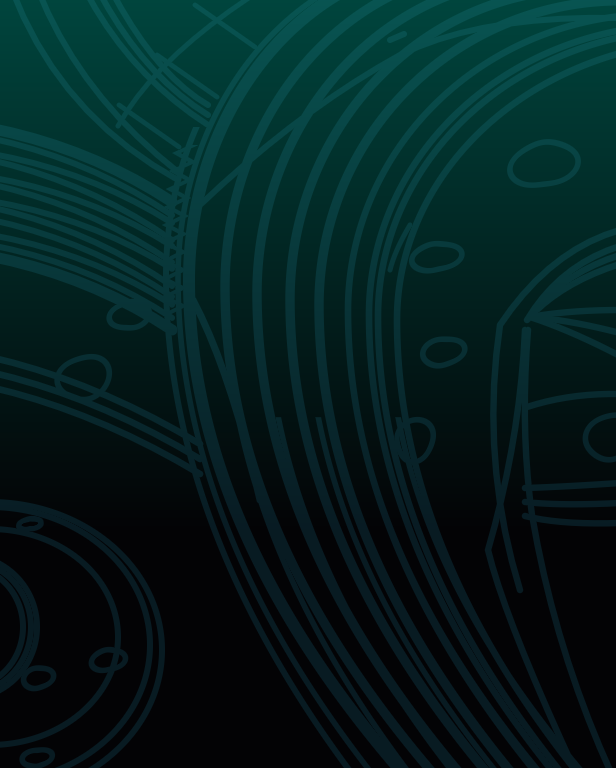
Write a Shadertoy shader that draws this background.

```glsl
// Teal line drawing of sweeping strands, tubes, rings and spots on a dark gradient.

const float HEIGHT = 7.68; // canvas height in drawing units, y runs downward

// Apex x of each sweeping strand
const float APEXES[9] = float[9](1.89, 2.25, 2.57, 2.90, 3.19, 3.48, 3.69, 3.78, 3.97);

// Centre and radii of the rings at the lower left
const vec4 RINGS[6] = vec4[6](
    vec4(-0.10, 6.50, 1.72, 1.48), vec4(-0.10, 6.45, 1.60, 1.38),
    vec4(-0.10, 6.37, 1.28, 1.08), vec4(-0.35, 6.27, 0.72, 0.72),
    vec4(-0.35, 6.27, 0.66, 0.67), vec4(-0.35, 6.27, 0.58, 0.61));

// Centre and radii of the small spots
const vec4 SPOTS[11] = vec4[11](
    vec4(5.44, 1.64, 0.34, 0.21), vec4(4.36, 2.57, 0.25, 0.13),
    vec4(4.43, 3.52, 0.21, 0.13), vec4(4.15, 4.40, 0.18, 0.21),
    vec4(0.84, 3.78, 0.26, 0.21), vec4(1.30, 3.15, 0.20, 0.13),
    vec4(0.30, 5.24, 0.11, 0.05), vec4(1.08, 6.60, 0.17, 0.10),
    vec4(0.38, 6.78, 0.15, 0.10), vec4(0.37, 7.58, 0.15, 0.08),
    vec4(6.10, 4.37, 0.24, 0.22));

float hash(float n) {
    n = fract(n * 0.1031);
    n *= n + 33.33;
    return fract(n * (n + n));
}

float ellipse(vec2 q, vec2 r) {
    float k = length(q / r);
    return abs(k * (k - 1.0) / max(length(q / (r * r)), 1e-4));
}

float segment(vec2 p, vec2 a, vec2 b) {
    vec2 ab = b - a;
    return length(p - a - ab * clamp(dot(p - a, ab) / dot(ab, ab), 0.0, 1.0));
}

// Quadratic curve from a to c, passing the control point b
float curve(vec2 p, vec2 a, vec2 b, vec2 c) {
    float d = 1e3;
    vec2 from = a;
    for (int i = 1; i <= 9; i++) {
        float t = float(i) / 9.0;
        vec2 to = mix(mix(a, b, t), mix(b, c, t), t);
        d = min(d, segment(p, from, to));
        from = to;
    }
    return d;
}

// Elliptic arc above the apex, parabola below it
float strand(vec2 p, float apex, float bend) {
    float t = (apex - 1.88) / 2.09;
    vec2 r = vec2(2.7 + 0.5 * t, 3.2 - 0.4 * t * t);
    vec2 q = p - vec2(apex, 2.8 + 0.4 * t);
    if (q.y > 0.0) return abs(q.x - bend * q.y * q.y) / length(vec2(1.0, 2.0 * bend * q.y));
    return ellipse(vec2(min(q.x - r.x, 0.0), q.y), r);
}

float sweep(vec2 p) {
    float d = 1e3;
    for (int i = 0; i < 9; i++)
        d = min(d, strand(p, APEXES[i], 0.088) - (i == 0 ? 0.06 : i < 5 ? 0.047 : 0.033));
    for (int i = 0; i < 5; i++) // crossing strands in the lower part
        d = min(d, max(strand(p, 2.25 + 0.41 * float(i), 0.078 + 0.004 * float(i)), 4.2 - p.y) - 0.028);
    d = min(d, strand(p, 1.78, 0.079) - 0.028);
    d = min(d, max(strand(p, 1.66, 0.075), 1.3 - p.y) - 0.03);
    d = min(d, curve(p, vec2(1.93, 3.0), vec2(2.3, 3.7), vec2(2.6, 5.0)) - 0.035);
    d = min(d, curve(p, vec2(2.0, 2.05), vec2(3.0, 1.1), vec2(4.0, 0.55)) - 0.03);
    d = min(d, curve(p, vec2(4.0, 0.55), vec2(4.8, 0.15), vec2(6.2, 0.18)) - 0.03);
    d = min(d, segment(p, vec2(3.9, 0.4), vec2(4.04, 0.34)) - 0.03);
    d = min(d, curve(p, vec2(3.9, 2.7), vec2(3.95, 2.5), vec2(4.1, 2.25)) - 0.025);
    // Zigzag stitching beside the outer strand
    float spine = 1.74 + 0.1 * pow(max(2.6 - p.y, 0.0), 2.0);
    float zigzag = abs(p.x - spine - 0.36 * (abs(fract(p.y / 0.18) - 0.5) - 0.25)) * 0.45;
    return min(d, max(zigzag - 0.02, abs(p.y - 2.3) - 0.85));
}

float leftTubes(vec2 p) {
    float d = 1e3;
    for (int i = 0; i < 12; i++) {
        float f = float(i) / 11.0, jitter = 0.07 * (hash(float(i) + 3.0) - 0.5);
        float y = 1.28 + 1.28 * f;
        d = min(d, curve(p, vec2(-0.1, y + jitter), vec2(0.9, y + 0.2), vec2(1.72, y + 0.74 - jitter))
            - (i == 0 || i == 11 ? 0.055 : 0.03));
    }
    for (int i = 0; i < 3; i++) {
        float y = 3.57 + 0.15 * float(i);
        d = min(d, curve(p, vec2(-0.1, y), vec2(0.95, y + 0.24), vec2(2.0, y + 0.87)) - 0.033);
        float x = 0.85 + 0.13 * float(i); // hanging lines and net at the top
        d = min(d, curve(p, vec2(x, -0.1), vec2(x + 0.45, 0.75), vec2(2.08, 1.25 - 0.1 * float(i))) - 0.03);
        vec2 knot = vec2(1.95 - 0.38 * float(i), 0.05 + 0.5 * float(i));
        d = min(d, segment(p, knot, knot + vec2(0.6, 0.42)) - 0.024);
    }
    d = min(d, curve(p, vec2(0.12, -0.1), vec2(0.6, 1.15), vec2(1.78, 1.8)) - 0.03);
    d = min(d, curve(p, vec2(0.38, -0.1), vec2(0.8, 0.95), vec2(1.78, 1.72)) - 0.03);
    return min(d, curve(p, vec2(2.5, -0.03), vec2(1.55, 0.6), vec2(1.18, 1.26)) - 0.025);
}

float rightForm(vec2 p) {
    float d = curve(p, vec2(6.2, 2.3), vec2(5.5, 2.5), vec2(5.0, 3.25));
    d = min(d, curve(p, vec2(5.0, 3.25), vec2(4.8, 4.6), vec2(5.2, 5.9)));
    d = min(d, curve(p, vec2(5.25, 3.3), vec2(5.2, 4.4), vec2(4.88, 5.5)));
    d = min(d, curve(p, vec2(4.88, 5.5), vec2(5.05, 6.2), vec2(5.77, 7.75)));
    d = min(d, curve(p, vec2(5.28, 3.3), vec2(5.2, 4.3), vec2(5.32, 5.15)));
    d = min(d, curve(p, vec2(5.32, 5.15), vec2(5.55, 6.5), vec2(6.12, 7.75)));
    for (int i = 0; i < 3; i++) { // hood arcs, inner fan and lower bands
        float k = float(i);
        d = min(d, curve(p, vec2(6.2, 2.46 + 0.09 * k), vec2(5.6, 2.65 + 0.09 * k), vec2(5.27, 3.2)));
        d = min(d, curve(p, vec2(5.3, 3.17), vec2(5.7, 3.1 + 0.1 * k), vec2(6.2, 3.1 + 0.23 * k)));
        d = min(d, curve(p, vec2(5.25, 4.88 + 0.14 * k), vec2(5.6, 4.87 + 0.19 * k), vec2(6.2, 4.83 + 0.2 * k)));
    }
    return min(d, curve(p, vec2(5.27, 4.07), vec2(5.7, 3.93), vec2(6.2, 3.94))) - 0.032;
}

float roundShapes(vec2 p) {
    float d = 1e3;
    for (int i = 0; i < 6; i++) d = min(d, ellipse(p - RINGS[i].xy, RINGS[i].zw) - 0.03);
    for (int i = 0; i < 11; i++) {
        vec2 q = p - SPOTS[i].xy;
        q.y += 0.12 * q.x;
        float lump = 1.0 + 0.04 * sin(3.0 * atan(q.y, q.x) + float(i));
        d = min(d, ellipse(q, SPOTS[i].zw * lump) - 0.028);
    }
    return d;
}

void mainImage(out vec4 fragColor, in vec2 fragCoord) {
    float unit = HEIGHT / iResolution.y;
    vec2 p = vec2(fragCoord.x, iResolution.y - fragCoord.y) * unit;
    float d = min(min(sweep(p), leftTubes(p)), min(rightForm(p), roundShapes(p)));
    float fade = clamp(p.y / 5.3, 0.0, 1.0);
    vec3 ground = mix(vec3(0.0, 0.27, 0.24), vec3(0.012, 0.012, 0.02), fade);
    vec3 ink = mix(vec3(0.03, 0.33, 0.32), vec3(0.03, 0.105, 0.135), fade);
    fragColor = vec4(mix(ground, ink, clamp(0.5 - d / unit, 0.0, 1.0)), 1.0);
}
```
